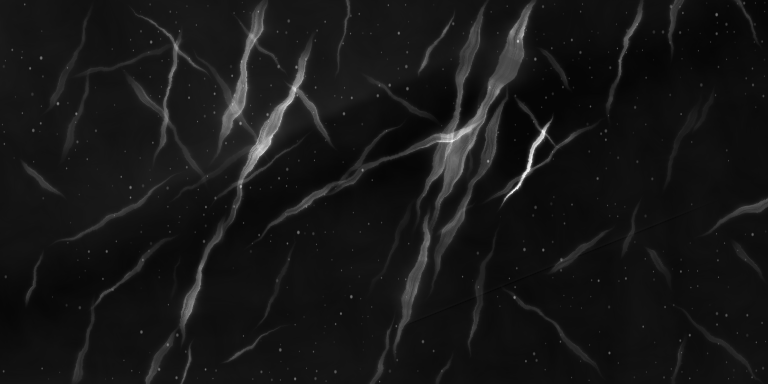
Reproduce this texture procedurally as a Shadertoy shader.

```glsl
// Black marble: a dark clouded ground crossed by slanting pale veins.
// Veins are tapered ribbons bent by layered sines, with streaks and a crisp rim;
// a jittered grid adds faint side veins and cells add mineral specks.

const float BASE_TONE = 0.058;
const float CLOUD_CONTRAST = 0.024;
const float WEDGE_LIGHT = 0.055;
const float BAND_SHADE = 0.032;
const float RIM_WIDTH = 0.0028;
const float SPECK_CELLS = 42.0;
const float SPECK_SHARE = 0.20;
const ivec2 SIDE_GRID = ivec2(9, 5);
const int BOLD_COUNT = 12;

// Bold veins: start and end, in canvas heights
const vec4 BOLD_PATH[BOLD_COUNT] = vec4[](
    vec4(0.71, 1.04, 0.545, 0.55), vec4(0.83, 0.93, 0.56, 0.36),
    vec4(0.58, 0.46, 0.46, 0.08), vec4(1.43, 1.08, 1.08, 0.34),
    vec4(1.12, 0.48, 1.03, 0.04), vec4(1.29, 1.06, 1.07, 0.36),
    vec4(1.34, 0.80, 1.10, 0.20), vec4(1.29, 0.71, 0.80, 0.48),
    vec4(0.91, 0.54, 0.62, 0.35), vec4(1.45, 0.71, 1.29, 0.44),
    vec4(1.67, 1.04, 1.58, 0.66), vec4(0.485, 0.94, 0.39, 0.55));

// Bold veins: half width and brightness
const vec2 BOLD_STYLE[BOLD_COUNT] = vec2[](
    vec2(0.017, 0.60), vec2(0.017, 0.72), vec2(0.012, 0.68), vec2(0.028, 0.80),
    vec2(0.016, 0.62), vec2(0.016, 0.42), vec2(0.015, 0.42), vec2(0.010, 0.55),
    vec2(0.008, 0.48), vec2(0.005, 1.60), vec2(0.007, 0.38), vec2(0.007, 0.42));

float hash(vec2 p) {
    return fract(sin(dot(p, vec2(127.1, 311.7))) * 43758.5);
}

// Layered, rotated and warped sines, roughly -1 to 1
float waves(vec2 p) {
    const mat2 turn = mat2(0.8, 0.6, -0.6, 0.8);
    float sum = 0.0, amp = 0.5;
    for (int i = 0; i < 5; i++) {
        p = turn * p * 1.8 + 1.7;
        p += 0.7 * sin(p.yx + float(i));
        sum += amp * sin(p.x) * cos(p.y);
        amp *= 0.62;
    }
    return sum;
}

// Brightness of one ribbon running from a to b
float vein(vec2 p, vec2 a, vec2 b, float width, float seed) {
    float len = length(b - a), pixel = 1.0 / iResolution.y;
    vec2 dir = (b - a) / len;
    vec2 q = vec2(dot(p - a, dir), dot(p - a, vec2(-dir.y, dir.x)));
    if (q.x < 0.0 || q.x > len || abs(q.y) > 5.0 * width + 0.03) return 0.0;

    float t = q.x / len;
    float taper = smoothstep(0.0, 0.25, t) * (1.0 - smoothstep(0.65, 1.0, t));
    q.y += 0.009 * sin(14.0 * q.x + seed) + 0.004 * sin(37.0 * q.x + 2.0 * seed)
         + 0.002 * sin(91.0 * q.x + 5.0 * seed) + 0.004 * waves(p * 28.0);
    float halfWidth = width * (0.15 + 0.85 * taper)
                    * (0.68 + 0.32 * sin(23.0 * q.x + 3.0 * seed));

    float streak = 0.5 + 0.6 * waves(vec2(q.x * 11.0, q.y * 90.0) + seed);
    float worn = clamp(0.55 + 0.8 * waves(vec2(q.x * 7.0 + seed, seed)), 0.1, 1.0);
    float soft = 0.001 + 0.7 * pixel;
    float body = 1.0 - smoothstep(halfWidth - soft, halfWidth + soft, abs(q.y));
    float rim = exp(-abs(q.y - halfWidth) / RIM_WIDTH)
              + 0.4 * exp(-abs(q.y + halfWidth) / RIM_WIDTH);
    float haze = exp(-0.25 * q.y * q.y / (halfWidth * halfWidth));
    return taper * (body * (0.16 + 0.6 * max(streak, 0.0) * worn)
                  + 0.65 * rim * worn + 0.12 * haze);
}

// Faint veins, one per jittered grid cell, in three main directions
float sideVeins(vec2 p, float aspect) {
    float sum = 0.0;
    for (int i = 0; i < SIDE_GRID.x * SIDE_GRID.y; i++) {
        vec2 cell = vec2(i % SIDE_GRID.x, i / SIDE_GRID.x);
        vec2 jitter = vec2(hash(cell + 3.1), hash(cell + 7.7));
        vec2 mid = (cell + jitter) / vec2(SIDE_GRID) * vec2(aspect, 1.0);
        float pick = hash(cell + 12.3), size = hash(cell + 19.9);
        float angle = pick < 0.4 ? 1.25 : pick < 0.75 ? -0.85 : 0.55;
        angle += 0.4 * (hash(cell + 27.5) - 0.5);
        vec2 reach = mix(0.07, 0.22, size) * vec2(cos(angle), sin(angle));
        float glow = mix(0.10, 0.44, pow(hash(cell + 34.2), 1.5));
        sum += glow * vein(p, mid - reach, mid + reach,
                           mix(0.003, 0.010, jitter.x), 40.0 * pick);
    }
    return sum;
}

// Small mineral grains, gathered in loose drifts
float specks(vec2 p) {
    vec2 g = p * SPECK_CELLS, cell = floor(g);
    vec2 centre = 0.25 + 0.5 * vec2(hash(cell + 5.3), hash(cell + 8.9));
    float radius = mix(0.0008, 0.0034, pow(hash(cell + 14.1), 3.0));
    float soft = 0.8 / iResolution.y;
    float dist = length((fract(g) - centre) * vec2(1.0, 0.8)) / SPECK_CELLS;
    float drift = SPECK_SHARE * (1.0 + 1.6 * waves(cell * 0.06));
    float present = step(hash(cell + 21.7), drift);
    return present * mix(0.08, 0.38, hash(cell + 30.3))
         * (1.0 - smoothstep(radius - soft, radius + soft, dist));
}

// Clouds, a lit wedge, a dark diagonal band and one hairline joint
float ground(vec2 p) {
    float tone = BASE_TONE + CLOUD_CONTRAST * waves(p * 2.2) + 0.010 * waves(p * 14.0);
    float rise = p.y - 0.30 - 0.45 * p.x + 0.012 * waves(p * 5.0);
    float wedge = smoothstep(-0.01, 0.03, rise) * exp(-4.5 * max(rise, 0.0));
    tone += WEDGE_LIGHT * wedge * exp(-5.0 * pow(p.x - 0.8, 2.0));
    tone += 0.022 * (1.0 - smoothstep(0.1, 1.3, p.x));
    float band = p.y - 0.19 - 0.39 * p.x;
    tone -= BAND_SHADE * exp(-90.0 * band * band);
    float joint = p.y - 0.13 - 0.40 * (p.x - 1.0);
    float span = smoothstep(0.95, 1.1, p.x) * (1.0 - smoothstep(1.7, 1.9, p.x));
    tone += span * (0.02 * exp(-abs(joint - 0.004) / 0.003)
                  - 0.03 * exp(-abs(joint) / 0.002));
    return max(tone, 0.022);
}

void mainImage(out vec4 fragColor, in vec2 fragCoord) {
    vec2 p = fragCoord / iResolution.y;
    float light = ground(p) + sideVeins(p, iResolution.x / iResolution.y) + specks(p);
    for (int i = 0; i < BOLD_COUNT; i++) {
        vec4 path = BOLD_PATH[i];
        vec2 style = BOLD_STYLE[i];
        light += style.y * vein(p, path.xy, path.zw, style.x, 2.3 * float(i));
    }
    fragColor = vec4(vec3(min(light, 0.92)), 1.0);
}
```
